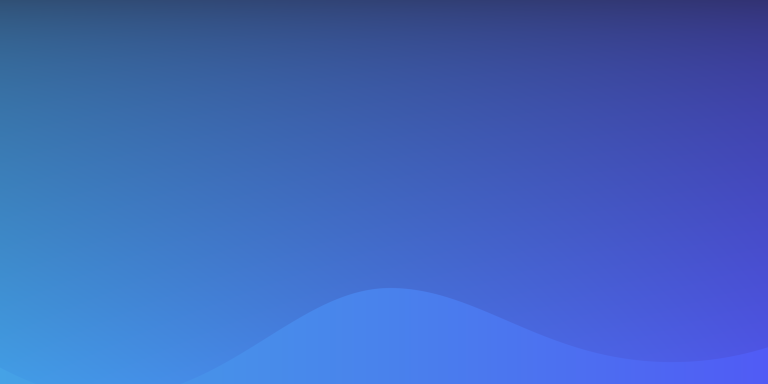
Reproduce this background procedurally as a WebGL 1 fragment shader.

```glsl
precision highp float;
// A blue to violet backdrop, darkened toward the top, with a smooth bright
// wave along the bottom. The backdrop blends four corner colours; the wave
// is a cosine with a small second harmonic and its own horizontal gradient.

uniform vec2 u_resolution;

const float PI = 3.14159265;

// Convert 0..255 channel values to 0..1
vec3 rgb(float r, float g, float b) {
  return vec3(r, g, b) / 255.0;
}

// Brightness by depth below the top edge: a linear ramp with a soft dark band
float depthLight(float depth) {
  return 0.283 + 0.717 * depth - 0.283 * exp(-9.0 * depth);
}

vec3 backdrop(vec2 uv) {
  vec3 top = mix(rgb(48.0, 80.0, 117.0), rgb(50.0, 50.0, 115.0), uv.x);
  vec3 bottom = mix(rgb(66.0, 157.0, 230.0), rgb(79.0, 86.0, 235.0), uv.x);
  return mix(top, bottom, depthLight(1.0 - uv.y));
}

// Wave height: the left flank falls lower than the right one
float waveHeight(float x) {
  const float crestX = 0.508;
  const float crestY = 0.25;
  float phase = (x - crestX) * PI / 0.367;
  float swing = x < crestX ? 0.143 : 0.0965;
  return crestY + swing * (cos(phase) - 1.0)
       + 0.0075 * (cos(2.0 * phase) - 1.0);
}

vec3 waveColor(float x) {
  vec3 sky = rgb(69.0, 162.0, 230.0);
  vec3 azure = rgb(73.0, 130.0, 236.0);
  vec3 violet = rgb(80.0, 91.0, 245.0);
  return x < 0.5 ? mix(sky, azure, 2.0 * x) : mix(azure, violet, 2.0 * x - 1.0);
}

// Coverage below a curve, softened over about one pixel along its normal
float fillBelow(vec2 uv, vec2 resolution) {
  float stepX = 0.001;
  float slope = (waveHeight(uv.x + stepX) - waveHeight(uv.x - stepX)) / (2.0 * stepX);
  slope *= resolution.y / resolution.x;
  float pixels = (waveHeight(uv.x) - uv.y) * resolution.y / sqrt(1.0 + slope * slope);
  return smoothstep(-0.7, 0.7, pixels);
}

void main() {
  vec2 uv = gl_FragCoord.xy / u_resolution;
  vec3 color = mix(backdrop(uv), waveColor(uv.x), fillBelow(uv, u_resolution));
  gl_FragColor = vec4(color, 1.0);
}
```
